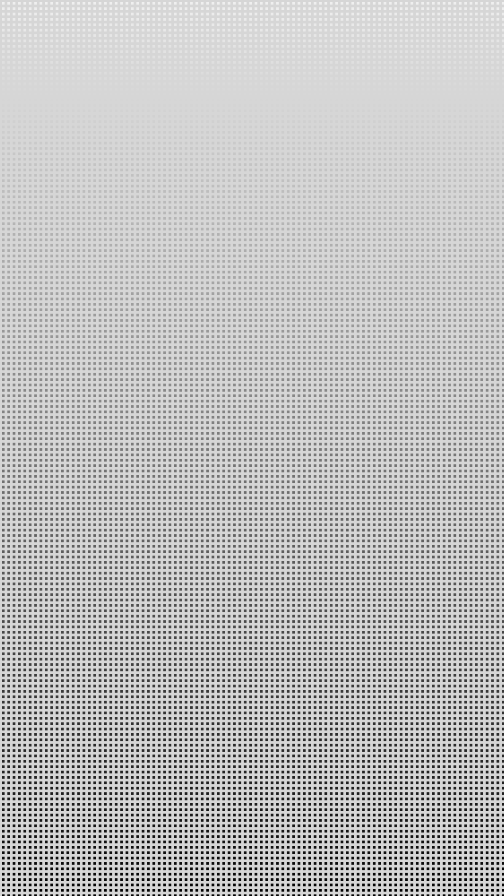
Give the GLSL for this pattern, as a Shadertoy shader.

```glsl
// Halftone grid of small squares fading from black at the bottom to near white at the top.

const float COLUMNS = 93.75;                // cells across the canvas width
const float DOT_SIDE = 0.5;                 // square side, in cells
const float EDGE_WIDTH = 0.85;              // softness of the sides, in pixels
const vec2 DOT_CENTER = vec2(0.61);         // square centre inside its cell
const vec3 PAPER = vec3(0.84);
const vec3 INK_BOTTOM = vec3(0.01);
const vec3 INK_TOP = vec3(0.94);

// Signed distance to each pair of square sides, kept per axis
vec2 sideDistance(vec2 p, float side) {
    return abs(p) - 0.5 * side;
}

// Area of a soft sample covered by the square
float squareCoverage(vec2 p, float side, float softness) {
    vec2 cover = clamp(0.5 - sideDistance(p, side) / softness, 0.0, min(1.0, side / softness));
    return cover.x * cover.y;
}

// Offset from the square centre in a grid counted from the upper left
vec2 cellOffset(vec2 fromTopLeft, float pixel) {
    return fract(fromTopLeft * pixel - DOT_CENTER + 0.5) - 0.5;
}

void mainImage(out vec4 fragColor, in vec2 fragCoord) {
    // Repeating square cells
    float pixel = COLUMNS / iResolution.x;
    vec2 fromTopLeft = vec2(fragCoord.x, iResolution.y - fragCoord.y);
    vec2 offset = cellOffset(fromTopLeft, pixel);

    // Ink brightens steadily with height
    float height = fragCoord.y / iResolution.y;
    vec3 ink = mix(INK_BOTTOM, INK_TOP, height);

    // Ink squares over the flat paper
    float dotMask = squareCoverage(offset, DOT_SIDE, EDGE_WIDTH * pixel);
    fragColor = vec4(mix(PAPER, ink, dotMask), 1.0);
}
```
